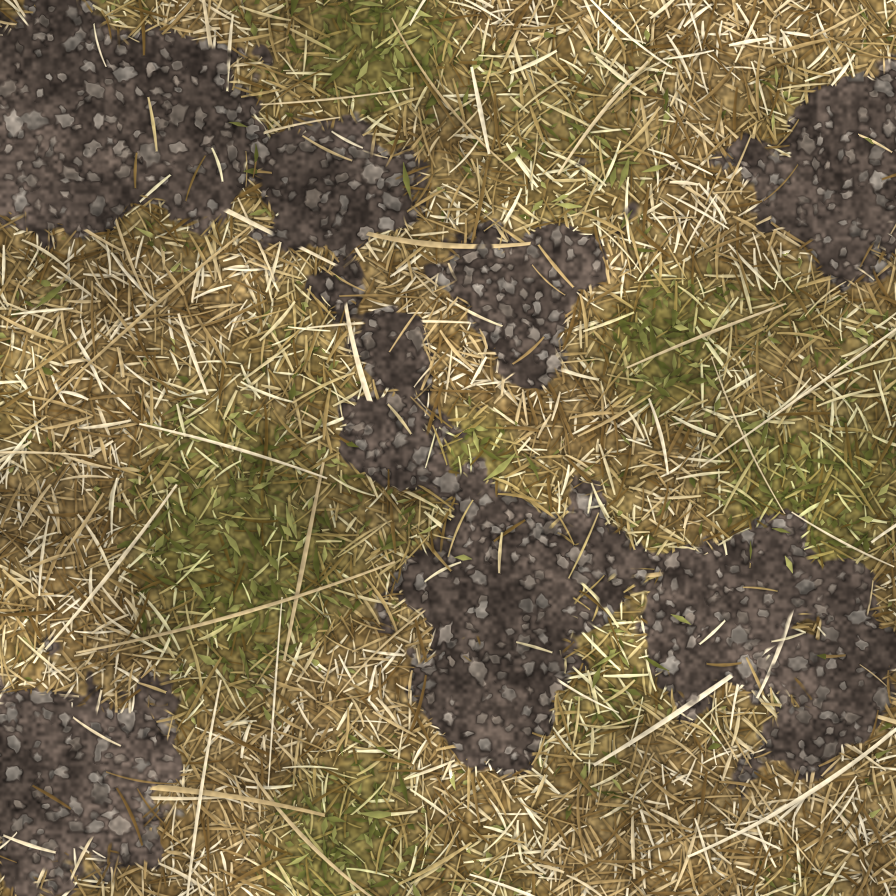
This texture is drawn by a Shadertoy shader. Its source:

```glsl
// Bare soil patches: centre and radius
const vec3 PATCHES[16] = vec3[16](
    vec3(.06, .86, .14), vec3(.20, .85, .12), vec3(.36, .79, .10), vec3(.38, .69, .06),
    vec3(.57, .66, .09), vec3(.62, .72, .065), vec3(.45, .61, .065), vec3(.43, .51, .065),
    vec3(.55, .34, .125), vec3(.53, .23, .085), vec3(.66, .39, .075), vec3(.95, .81, .12),
    vec3(.83, .30, .11), vec3(.95, .26, .09), vec3(.89, .17, .065), vec3(.08, .14, .125));

// Green growth: centre and radius
const vec3 GREENS[6] = vec3[6](
    vec3(.25, .39, .17), vec3(.90, .45, .13), vec3(.38, .07, .12),
    vec3(.53, .51, .06), vec3(.42, .94, .10), vec3(.72, .62, .10));

float hash(vec2 p) {
    return fract(sin(dot(p, vec2(127.1, 311.7))) * 43758.5453);
}

vec4 hash4(vec2 p) {
    return fract(sin(dot(p, vec2(127.1, 311.7)) + vec4(0., 1.7, 3.1, 5.3)) * 43758.5453);
}

float noise(vec2 p) {
    vec2 i = floor(p), f = fract(p);
    f = f * f * (3. - 2. * f);
    return mix(mix(hash(i), hash(i + vec2(1, 0)), f.x),
               mix(hash(i + vec2(0, 1)), hash(i + 1.), f.x), f.y);
}

float fbm(vec2 p) {
    float sum = 0., amp = .53;
    for (int i = 0; i < 4; i++) {
        sum += amp * noise(p);
        p = mat2(1.6, 1.2, -1.2, 1.6) * p + 7.3;
        amp *= .5;
    }
    return sum;
}

vec2 rotate(vec2 v, float a) {
    float c = cos(a), s = sin(a);
    return vec2(c * v.x - s * v.y, s * v.x + c * v.y);
}

float soilDistance(vec2 p) {
    float d = 1.;
    for (int i = 0; i < 16; i++) d = min(d, length(p - PATCHES[i].xy) - PATCHES[i].z);
    return d + (fbm(p * 17.) - .45) * .14;
}

float greenness(vec2 p) {
    float g = 0.;
    for (int i = 0; i < 6; i++)
        g = max(g, 1. - length(p - GREENS[i].xy) / GREENS[i].z);
    return clamp(g * 1.2 + (fbm(p * 9. + 3.) - .42) * 1.3, 0., 1.);
}

// Faceted pebbles, one per grid cell
void addStones(inout vec3 col, vec2 p, float cells, float grain, float px) {
    vec2 base = floor(p * cells);
    for (int k = 0; k < 9; k++) {
        vec2 id = base + vec2(k % 3, k / 3) - 1.;
        vec4 r = hash4(id + cells);
        vec2 local = p - (id + .2 + .6 * r.xy) / cells;
        if (r.w > .5 || length(local) * cells > .7) continue;
        vec4 s = hash4(id + cells + 41.);
        vec2 q = rotate(local, r.z * 6.28);
        q.y *= 1.1 + .5 * s.x;
        float radius = mix(.20, .39, s.y * s.y) / cells;
        float d = max(max(abs(q.x), abs(q.y)), abs(q.x + q.y * .8) * .78);
        d += grain * .006 - radius;
        col *= 1. - .22 * smoothstep(.005, 0., d + local.y * .15);
        float light = .78 + .4 * s.z + .12 * local.y / radius + .4 * grain;
        vec3 rock = mix(vec3(.52, .47, .42), vec3(.57, .54, .50), s.w) * light;
        col = mix(col, rock, .85 * smoothstep(2. * px, -2. * px, d));
    }
}

// Layer of straws and leaves, one per grid cell
void addStrands(inout vec3 col, vec2 p, float cells, float seed, float halfWidth,
                float density, float soil, float green, float grain, float px) {
    vec2 base = floor(p * cells);
    for (int k = 0; k < 9; k++) {
        vec2 id = base + vec2(k % 3, k / 3) - 1.;
        vec4 r = hash4(id + seed * 17.3);
        vec2 local = p - (id + r.xy) / cells;
        if (dot(local, local) * cells * cells > 1.) continue;
        vec2 q = rotate(local, r.z * 6.28);
        if (abs(q.y) > .012 + .06 / cells) continue;
        vec4 s = hash4(id + seed * 17.3 + 63.);
        bool leaf = r.w < green * .75;
        float len = mix(.35, .95, s.x) / cells * (leaf ? .5 : 1.);
        float wid = halfWidth * mix(.6, 1.4, s.y) * (leaf ? 1.9 : 1.);
        q.y += (s.z - .5) * .22 * q.x * q.x / len;
        float taper = 1. - (leaf ? .9 : .45) * abs(q.x) / len;
        float d = max(abs(q.y) - wid * taper, abs(q.x) - len);
        if (d > .004 || s.w > density) continue;

        float reach = s.x > .97 ? .2 : (r.w - .4) * .025;
        float cover = smoothstep(-.004, .004, soil + reach);
        float tone = fract(s.z * 7.1 + r.x);
        if (cells < 10.) tone = .6 + .4 * tone;
        vec3 tint = mix(vec3(.43, .33, .18), vec3(.74, .63, .43), smoothstep(0., .6, tone));
        tint = mix(tint, vec3(.98, .92, .79), smoothstep(.5, 1., tone));
        tint = mix(tint, tint * vec3(.90, .95, .78), green);
        if (leaf) tint = mix(vec3(.34, .35, .16), vec3(.68, .67, .40), tone * tone);
        tint *= 1. + .1 * clamp(q.y / wid, -1., 1.) + .2 * grain;
        col *= 1. - .17 * cover * smoothstep(.004, 0., d);
        col = mix(col, tint, cover * smoothstep(px, -px, d));
    }
}

void mainImage(out vec4 fragColor, in vec2 fragCoord) {
    vec2 p = fragCoord / iResolution.y;
    float px = .8 / iResolution.y;
    float soil = soilDistance(p), green = greenness(p);
    float grain = noise(p * 210.) - .5, lumps = fbm(p * 50.);

    // Dark crumbly soil with pebbles
    vec3 col = mix(vec3(.17, .145, .13), vec3(.43, .375, .335), lumps);
    col = mix(col, vec3(.46, .40, .36), .6 * smoothstep(.48, .72, fbm(p * 8. + 20.)));
    col *= 1. + .56 * grain;
    if (soil < .004) {
        addStones(col, p, 62., grain, px);
        addStones(col, p, 33., grain, px);
    }

    // Matted litter underneath the strands
    vec3 litter = mix(vec3(.38, .29, .16), vec3(.70, .60, .41), lumps);
    litter = mix(litter, vec3(.45, .44, .22), green * .6) * (1. + .5 * grain);
    col = mix(col, litter, smoothstep(-.004, .004, soil));

    // Strands from short and fine to long and loose
    for (int i = 0; i < 9; i++) {
        float t = float(i) / 8.;
        addStrands(col, p, mix(48., 20., t), float(i) + 1., mix(.0014, .0018, t),
                   mix(1., .7, t), soil, green, grain, px);
    }
    addStrands(col, p, 8., 31., .0020, .45, soil + .008, 0., grain, px);
    addStrands(col, p, 4.5, 47., .0025, .6, soil + .015, 0., grain, px);

    // Broad light and dark drifts
    col *= .74 + .6 * fbm(p * 7. + 11.);
    fragColor = vec4(col, 1.);
}
```
